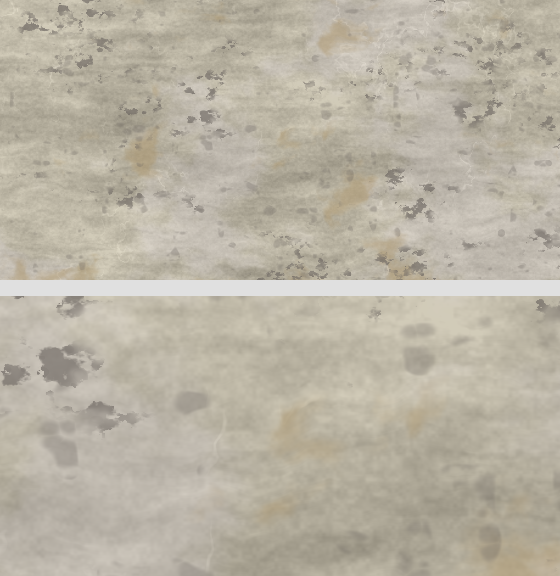
Top, the full canvas; bottom, a detail of the centre.
Reproduce this texture procedurally as a Shadertoy shader.

```glsl
// Weathered concrete: warm grey clouds drawn out sideways, thin trowel streaks
// and fine grain, with lilac bloom, clustered dark pits, rust and pale scuffs.
// Layered value noise makes the tones; cellular noise makes the pits.

#define DARK_STONE  vec3(0.605, 0.582, 0.520)
#define LIGHT_STONE vec3(0.800, 0.775, 0.703)
#define BLOOM       vec3(0.785, 0.760, 0.728)
#define PIT_COLOR   vec3(0.430, 0.405, 0.385)
#define RUST_COLOR  vec3(0.670, 0.585, 0.430)
#define MEAN_TONE    0.66
#define CLOUD_GAIN   1.05
#define STREAK_GAIN  0.75
#define GRAIN_GAIN   0.42
#define PIT_DENSITY  58.0

float hash(vec2 p) {
    vec3 q = fract(vec3(p.xyx) * 0.1031);
    q += dot(q, q.yzx + 33.33);
    return fract((q.x + q.y) * q.z);
}

float noise(vec2 p) {
    vec2 cell = floor(p), f = fract(p);
    f = f * f * (3.0 - 2.0 * f);
    float low = mix(hash(cell), hash(cell + vec2(1, 0)), f.x);
    float high = mix(hash(cell + vec2(0, 1)), hash(cell + vec2(1, 1)), f.x);
    return mix(low, high, f.y);
}

// Layered noise, normalised to a mean of one half
float fbm(vec2 p) {
    float sum = 0.0, weight = 0.0, amp = 1.0;
    for (int i = 0; i < 5; i++) {
        sum += amp * noise(p);
        weight += amp;
        amp *= 0.56;
        p = p * 2.03 + vec2(17.3, 9.1);
    }
    return sum / weight;
}

// Cellular noise: soft round pits of random place and size
float pits(vec2 p) {
    vec2 cell = floor(p);
    float cover = 0.0;
    for (int y = -1; y <= 1; y++)
    for (int x = -1; x <= 1; x++) {
        vec2 id = cell + vec2(x, y);
        vec2 center = id + vec2(hash(id + 3.7), hash(id + 41.2));
        float radius = mix(0.1, 0.6, pow(hash(id + 87.9), 2.0));
        float d = length((p - center) * vec2(0.8, 1.1));
        cover = max(cover, 1.0 - smoothstep(radius - 0.15, radius + 0.15, d));
    }
    return cover;
}

void mainImage(out vec4 fragColor, in vec2 fragCoord) {
    vec2 p = fragCoord / iResolution.y;
    vec2 warp = vec2(fbm(p * 6.0 + 5.0), fbm(p * 6.0 + 31.0)) - 0.5;
    vec2 q = p + warp * vec2(0.12, 0.06);

    // Stone tone: broad clouds, mottling, horizontal streaks, grain
    float clouds = fbm(q * vec2(2.2, 5.5) + 11.0) - 0.5;
    float mottle = fbm(q * vec2(11.0, 19.0) + 53.0) - 0.5;
    float streaks = fbm(vec2(p.x * 3.5, p.y * 42.0 + warp.y * 3.0) + 71.0) - 0.5;
    float grain = 0.6 * noise(p * vec2(105.0, 125.0)) + 0.4 * noise(p * 230.0 + 9.0) - 0.5;
    float tone = MEAN_TONE + CLOUD_GAIN * clouds + 0.85 * mottle
               + STREAK_GAIN * streaks + GRAIN_GAIN * grain;
    vec3 color = mix(DARK_STONE, LIGHT_STONE, clamp(tone, -0.1, 1.1));

    // Lilac bloom in large ragged patches
    float bloom = smoothstep(0.48, 0.66, fbm(q * vec2(2.6, 3.2) + 101.0) + 0.25 * mottle);
    vec3 bloomTone = BLOOM + 0.13 * (tone - 0.75);
    color = mix(color, bloomTone, 0.75 * bloom);

    // Pale scuffs along the contour lines of a noise field
    float ridge = abs(fbm(q * vec2(7.0, 5.0) + 137.0) - 0.5);
    float scuff = (1.0 - smoothstep(0.003, 0.018, ridge)) * smoothstep(0.5, 0.7, fbm(p * 5.0 + 151.0));
    color += 0.05 * scuff;

    // Rust in a few small stains
    float rust = smoothstep(0.65, 0.79, fbm(q * vec2(4.0, 4.5) + 173.0) + 0.2 * mottle);
    color = mix(color, RUST_COLOR, 0.55 * rust);

    // Dark pits and crumbled blotches gathered in clusters
    float cluster = smoothstep(0.59, 0.73, fbm(q * vec2(4.0, 6.5) + 197.0));
    float crumble = smoothstep(0.56, 0.66, fbm(p * vec2(28.0, 40.0) + 211.0));
    float holes = pits((p + warp * 0.04) * PIT_DENSITY);
    float sparse = pits(p * 30.0 + 19.0) * smoothstep(0.78, 0.86, noise(p * 24.0 + 233.0));
    float damage = cluster * max(0.65 * crumble, 0.7 * holes * smoothstep(0.4, 0.55, crumble + 0.3));
    damage = max(damage, 0.3 * sparse);
    color = mix(color, PIT_COLOR, damage);

    fragColor = vec4(clamp(color, 0.0, 1.0), 1.0);
}
```
